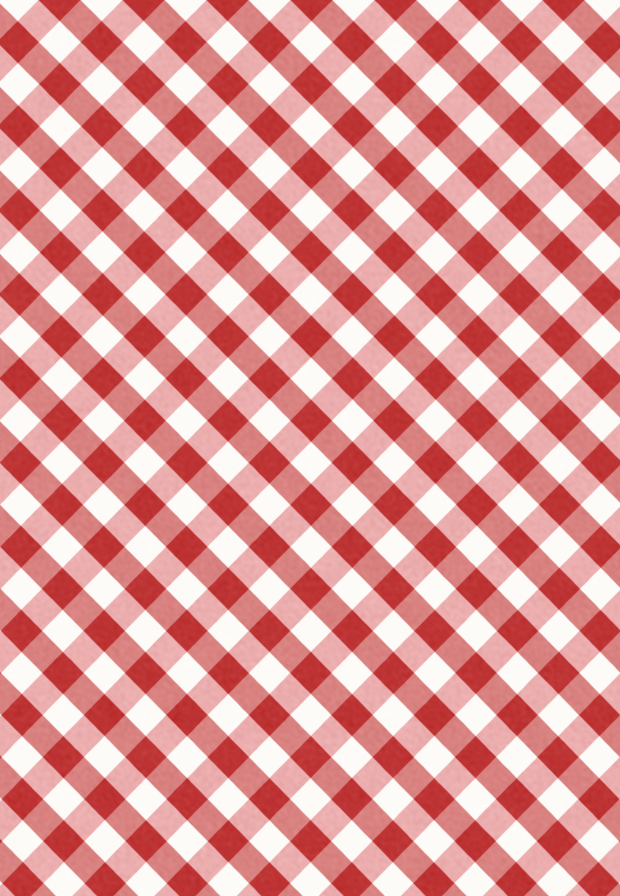
This pattern is drawn by a Shadertoy shader. Its source:

```glsl
// Diagonal red gingham cloth: two sets of crossing bands on a slanted lattice.
// Each band is a smoothed repeat; the four overlap cases pick the dye colour,
// and gradient noise adds thread wobble, fibre grain and soft uneven fading.

const vec2  ANCHOR     = vec2(0.3008, 0.5775);   // centre of one red check
const vec2  HALF_STEP  = vec2(0.04635, 0.04694); // half the spacing of red checks
const float TAPER      = 0.022;   // checks widen slightly towards the top
const float BAND_HALF  = 0.25;    // half the band width, in periods
const float WOBBLE     = 0.006;   // edge irregularity, in periods
const float GRAIN_FREQ = 165.0;   // fibre grains per canvas height
const float FADE_FREQ  = 28.0;    // mottled patches per canvas height

const vec3 WHITE = vec3(0.993, 0.984, 0.970);
const vec3 LIGHT = vec3(0.922, 0.678, 0.680);
const vec3 DARK  = vec3(0.848, 0.508, 0.502);
const vec3 RED   = vec3(0.742, 0.200, 0.200);

vec2 hashGradient(vec2 cell) {
    vec3 q = fract(cell.xyx * vec3(0.1031, 0.1030, 0.0973));
    q += dot(q, q.yzx + 33.33);
    return 2.0 * fract((q.xx + q.yz) * q.zy) - 1.0;
}

float gradientNoise(vec2 p) {
    vec2 i = floor(p), f = fract(p);
    vec2 s = f * f * f * (f * (f * 6.0 - 15.0) + 10.0);
    float a = dot(hashGradient(i), f);
    float b = dot(hashGradient(i + vec2(1, 0)), f - vec2(1, 0));
    float c = dot(hashGradient(i + vec2(0, 1)), f - vec2(0, 1));
    float d = dot(hashGradient(i + vec2(1, 1)), f - vec2(1, 1));
    return mix(mix(a, b, s.x), mix(c, d, s.x), s.y);
}

// Coverage of the repeating band centred on whole numbers.
float band(float x, float blur) {
    float inside = BAND_HALF - abs(fract(x + 0.5) - 0.5);
    return smoothstep(-blur, blur, inside);
}

void mainImage(out vec4 fragColor, in vec2 fragCoord) {
    vec2 p = fragCoord / iResolution.y;

    // Slanted lattice: red checks sit at whole-number coordinates.
    vec2 q = (p - ANCHOR) / HALF_STEP;
    q.x /= 1.0 + TAPER * (p.y - 0.5);
    vec2 weave = 0.5 * vec2(q.x - q.y, q.x + q.y);
    vec2 blur = 0.6 * fwidth(weave) + 0.002;

    // Noise for uneven edges, fibres along both threads, and faded patches.
    float wobble = WOBBLE * gradientNoise(p * 90.0 + 7.0);
    float grain = gradientNoise(p * GRAIN_FREQ)
                + 0.6 * gradientNoise(weave * vec2(6.0, 14.0) + 31.0);
    float fade = gradientNoise(p * FADE_FREQ + 53.0);

    // Rising bands are pale, falling bands are deeper, crossings are red.
    float rising  = band(weave.x + wobble, blur.x);
    float falling = band(weave.y - wobble, blur.y);
    vec3 color = mix(mix(WHITE, LIGHT, rising),
                     mix(DARK, RED, rising), falling);

    // Dyed cloth shows its texture more than bare cloth.
    float dye = max(rising, falling);
    float texture_ = grain * mix(0.008, 0.045, dye) + fade * mix(0.004, 0.025, dye);
    color += texture_ * vec3(0.6, 1.0, 1.0);

    fragColor = vec4(clamp(color, 0.0, 1.0), 1.0);
}
```
